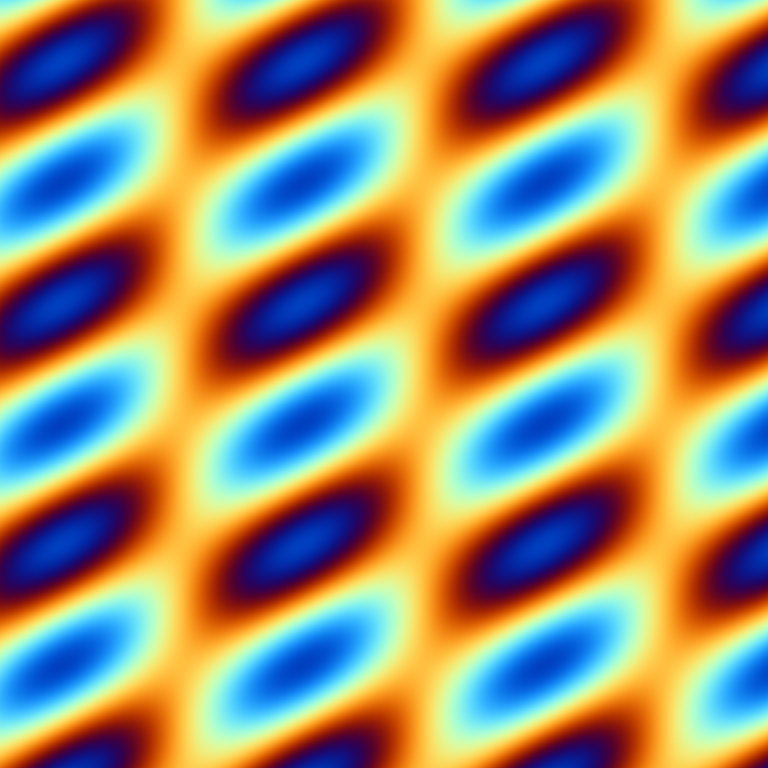
Reproduce this pattern procedurally as a WebGL 2 fragment shader.

```glsl
#version 300 es
precision highp float;
// Slanted soft lozenges in columns, alternating light blue and dark red on orange.

uniform vec2 u_resolution;
out vec4 fragColor;

// Cyclic palette: 0 is orange, positive runs to cyan, negative to maroon,
// and both ends meet in blue at +-PI.
vec3 cyclicPalette(float angle) {
    return 0.5 + 0.5 * cos(angle - vec3(0.0, 1.047, 2.094));
}

void main() {
    vec2 uv = gl_FragCoord.xy / u_resolution;

    // Phase measured from the centre of one light lozenge; 20 / 2PI repeats each way
    vec2 phase = 20.0 * (uv - vec2(0.0797, 0.1335));

    // Column envelope times a wave sheared by half a period per column
    float columns = cos(0.5 * phase.x);
    float slantedWave = cos(phase.y - 0.5 * phase.x);

    fragColor = vec4(cyclicPalette(3.1416 * columns * slantedWave), 1.0);
}
```
